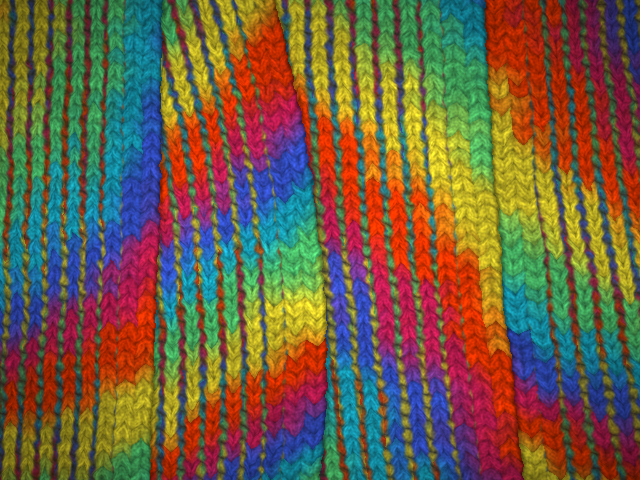
This texture is drawn by a WebGL 1 fragment shader. Its source:

```glsl
precision highp float;
// Four seamed panels of felted rib knitting in rainbow-dyed wool.

#define RIBS 30.0        // typical ribs across the canvas
#define ROWS 33.0        // stitch rows up the canvas
#define RIB_HALF 0.35    // half width of an open rib, in rib pitches
#define EDGE_SOFT 0.11   // softness of rib edges, in rib pitches
#define SLANT 0.65       // rise of each stitch leg, in rows
#define GAP_SHIFT 0.5    // dye offset of the yarn between ribs
#define DYE_JITTER 0.05  // dye variation between stitches
#define FUZZ 0.28        // strength of the wool fibres
#define SEAM_WIDTH 0.005
#define SATURATION 1.13
#define EXPOSURE 0.97
#define VIGNETTE 1.0

uniform vec2 u_resolution;

const vec3 RED = vec3(0.90, 0.24, 0.05);
const vec3 YELLOW = vec3(0.88, 0.82, 0.24);
const vec3 GREEN = vec3(0.35, 0.77, 0.46);
const vec3 CYAN = vec3(0.14, 0.64, 0.73);
const vec3 BLUE = vec3(0.22, 0.32, 0.74);
const vec3 CRIMSON = vec3(0.72, 0.14, 0.33);

float hash(vec2 p) {
  vec3 q = fract(p.xyx * vec3(0.1031, 0.1030, 0.0973));
  q += dot(q, q.yzx + 33.33);
  return fract((q.x + q.y) * q.z);
}

float cornerSlope(vec2 cell, vec2 offset) {
  float angle = 6.2832 * hash(cell);
  return dot(vec2(cos(angle), sin(angle)), offset);
}

float gradientNoise(vec2 p) {
  vec2 i = floor(p), f = fract(p), e = vec2(1.0, 0.0);
  vec2 k = f * f * f * (f * (f * 6.0 - 15.0) + 10.0);
  float low = mix(cornerSlope(i, f), cornerSlope(i + e, f - e), k.x);
  float high = mix(cornerSlope(i + e.yx, f - e.yx), cornerSlope(i + 1.0, f - 1.0), k.x);
  return mix(low, high, k.y);
}

// Dye cycle: red, yellow, green, cyan, blue, crimson and back to red.
vec3 yarn(float phase) {
  float p = fract(phase);
  vec3 c = mix(RED, YELLOW, smoothstep(0.02, 0.16, p));
  c = mix(c, GREEN, smoothstep(0.25, 0.39, p));
  c = mix(c, CYAN, smoothstep(0.43, 0.55, p));
  c = mix(c, BLUE, smoothstep(0.59, 0.69, p));
  c = mix(c, CRIMSON, smoothstep(0.72, 0.84, p));
  return mix(c, RED, smoothstep(0.87, 0.97, p));
}

// Value from start to end along t, bowed in the middle.
float bowed(float start, float end, float bow, float t) {
  return mix(start, end, t) + bow * 4.0 * t * (1.0 - t);
}

// Corner phases are top left, top right, bottom left, bottom right.
float dyePhase(vec4 corners, float bow, float u, float v) {
  vec2 edge = mix(corners.xy, corners.zw, v);
  return mix(edge.x, edge.y, u) + bow * 4.0 * v * (1.0 - v);
}

void main() {
  vec2 uv = gl_FragCoord.xy / u_resolution;
  vec2 p = uv;
  p.x += 0.006 * gradientNoise(uv * vec2(5.0, 7.0)) + 0.005 * gradientNoise(uv * vec2(60.0, 45.0));
  p.y += 0.014 * gradientNoise(uv * vec2(9.0, 4.0) + 17.0) + 0.008 * gradientNoise(uv * 45.0 + 9.0);
  float down = 1.0 - uv.y;

  // Panels between three slanting seams
  float seamA = bowed(0.254, 0.234, 0.003, down);
  float seamB = bowed(0.428, 0.503, 0.034, down);
  float seamC = bowed(0.757, 0.820, -0.008, down);
  float left = 0.0, right = seamA, bow = -0.20, legDir = -1.0, spread = 0.88;
  vec4 corners = vec4(0.13, 0.60, 1.25, 1.45);
  if (p.x > seamC) {
    left = seamC; right = 1.0; bow = -0.24; legDir = 1.0; spread = 0.90 + 0.25 * down;
    corners = vec4(0.03, -0.30, 1.25, 0.98);
  } else if (p.x > seamB) {
    left = seamB; right = seamC; bow = -0.04; spread = 1.04;
    corners = vec4(0.25, 0.62, -0.60, -0.12);
  } else if (p.x > seamA) {
    left = seamA; right = seamB; bow = 0.14; legDir = 1.0; spread = 0.96;
    corners = vec4(0.42, 0.10, -1.08, -1.55);
  }
  float width = right - left;
  float u = (p.x - left) / width;

  // Ribs follow one seam of their panel and close up beside it
  bool leftSeam = p.x > seamC;
  float anchor = leftSeam ? left : right;
  float pitch = spread / RIBS;
  float rib = (p.x - anchor) / pitch;
  float closed = smoothstep(0.52, 0.95, leftSeam ? 1.0 - u : u);
  float across = abs(fract(rib) - 0.5);
  float scallop = 0.035 * sin(6.2832 * p.y * ROWS) + 0.07 * gradientNoise(uv * vec2(70.0, 55.0));
  float halfWidth = mix(RIB_HALF, 0.63, closed) + scallop;
  float leg = across / mix(RIB_HALF, 0.5, smoothstep(0.0, 0.6, closed));

  // Paired slanting legs make the knit stitches
  float row = p.y * ROWS - SLANT * legDir * leg;
  vec2 stitch = vec2(floor(rib), floor(row));
  vec2 bulge = vec2(leg, fract(row)) * 2.0 - 1.0;
  float height = clamp(1.0 - 0.40 * bulge.x * bulge.x - 0.60 * bulge.y * bulge.y, 0.0, 1.0);
  float stitchU = ((stitch.x + 0.5) * pitch + anchor - left) / width;
  stitchU = mix(stitchU, u, 0.25 + 0.4 * closed);
  float stitchV = 1.0 - (stitch.y + 0.5 + 0.5 * SLANT * legDir) / ROWS;
  stitchV = mix(stitchV, down, 0.4);
  float jitter = DYE_JITTER * (hash(stitch + 61.0) + hash(vec2(stitch.x + 90.0, 7.0)) - 1.0);
  jitter += 0.08 * gradientNoise(uv * vec2(11.0, 8.0));
  vec3 dye = yarn(dyePhase(corners, bow, stitchU, stitchV) + jitter);
  vec3 knit = dye * mix(0.66, 1.07, height) * (0.93 + 0.14 * hash(stitch + 23.0));

  // Recessed purl strands between the ribs, partly hidden by the stitches
  float strand = fract(p.y * ROWS + 0.7 * rib);
  float bump = 4.0 * strand * (1.0 - strand);
  vec3 purl = yarn(dyePhase(corners, bow, u, down) + GAP_SHIFT + 2.0 * jitter);
  purl = mix(dye, purl, 0.60 + 0.30 * bump) * mix(0.48, 0.86, bump);
  float soft = max(EDGE_SOFT, 1.0 / (u_resolution.x * pitch));
  vec3 color = mix(knit, purl, smoothstep(halfWidth - soft, halfWidth + soft, across));

  // Seam grooves, wool fibres, broad shade and darkened corners
  float seam = min(abs(p.x - seamA), min(abs(p.x - seamB), abs(p.x - seamC)));
  color *= 1.0 - 0.30 * exp(-seam * seam / (SEAM_WIDTH * SEAM_WIDTH));
  float fibre = gradientNoise(vec2(rib * 5.0, row * 4.0));
  fibre += 0.8 * gradientNoise(uv * vec2(240.0, 180.0));
  color *= 1.0 + FUZZ * fibre;
  color *= 1.02 + 0.22 * gradientNoise(uv * vec2(4.0, 3.0) + 5.0);
  vec2 centred = uv - 0.5;
  color *= EXPOSURE * (1.0 - VIGNETTE * dot(centred, centred));
  float luma = dot(color, vec3(0.30, 0.59, 0.11));
  gl_FragColor = vec4(clamp(mix(vec3(luma), color, SATURATION), 0.0, 1.0), 1.0);
}
```
